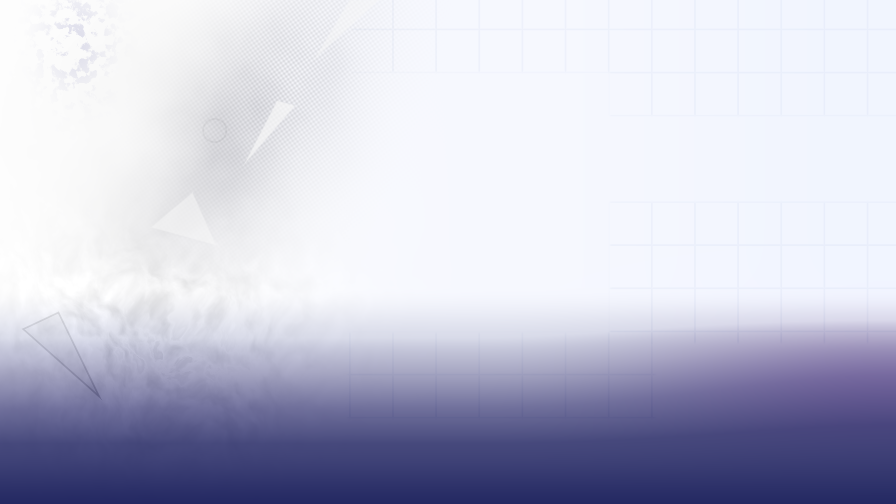
This background is drawn by a Shadertoy shader. Its source:

```glsl
float hash(vec2 p) {
    return fract(sin(dot(p, vec2(127.1, 311.7))) * 43758.5453);
}

float noise(vec2 p) {
    vec2 i = floor(p), f = fract(p);
    f = f * f * (3.0 - 2.0 * f);
    return mix(mix(hash(i), hash(i + vec2(1, 0)), f.x),
               mix(hash(i + vec2(0, 1)), hash(i + vec2(1, 1)), f.x), f.y);
}

float fbm(vec2 p) {
    float sum = 0.0, amp = 0.5;
    for (int i = 0; i < 5; i++) {
        sum += amp * noise(p);
        p = mat2(1.6, 1.2, -1.2, 1.6) * p + 3.7;
        amp *= 0.5;
    }
    return sum;
}

// Distance to the line a-b, positive on its right side
float edge(vec2 p, vec2 a, vec2 b) {
    vec2 d = normalize(b - a), q = p - a;
    return d.y * q.x - d.x * q.y;
}

// Corners run counterclockwise
float triangle(vec2 p, vec2 a, vec2 b, vec2 c) {
    return max(edge(p, a, b), max(edge(p, b, c), edge(p, c, a)));
}

float fill(float d) {
    float px = 1.0 / iResolution.y;
    return 1.0 - smoothstep(-px, px, d);
}

float stroke(float d) {
    return 1.0 - smoothstep(0.0005, 0.0005 + 1.2 / iResolution.y, abs(d));
}

float blob(vec2 p, vec2 center, vec2 radius) {
    vec2 q = (p - center) / radius;
    return exp(-dot(q, q));
}

// Soft-ended rectangle given by its lower left and upper right corners
float window(vec2 p, vec2 lo, vec2 hi) {
    vec2 w = smoothstep(lo - 0.005, lo + 0.005, p) * (1.0 - smoothstep(hi - 0.005, hi + 0.005, p));
    return w.x * w.y;
}

vec3 dusk(float y, vec3 paper) {
    vec3 c = mix(vec3(0.12, 0.14, 0.37), vec3(0.28, 0.29, 0.49), smoothstep(-0.04, 0.14, y));
    c = mix(c, vec3(0.44, 0.44, 0.61), clamp((y - 0.12) / 0.07, 0.0, 1.0));
    c = mix(c, vec3(0.65, 0.65, 0.76), clamp((y - 0.19) / 0.07, 0.0, 1.0));
    c = mix(c, vec3(0.83, 0.84, 0.90), clamp((y - 0.26) / 0.07, 0.0, 1.0));
    return mix(c, paper, smoothstep(0.30, 0.43, y));
}

void mainImage(out vec4 fragColor, in vec2 fragCoord) {
    vec2 p = fragCoord / iResolution.y;
    float cloud = fbm(p * 7.0);
    float grain = fbm(p * vec2(38.0, 30.0) + 4.0 * cloud);

    // Paper and the dark band, lifted and purple on the right
    vec3 paper = mix(vec3(0.995), vec3(0.965, 0.972, 0.998), smoothstep(0.3, 1.0, p.x));
    paper = mix(paper, vec3(0.945, 0.96, 0.998), smoothstep(1.0, 1.75, p.x));
    float right = smoothstep(0.95, 1.78, p.x);
    float lift = 0.07 * right * smoothstep(0.0, 0.3, p.y) * (1.0 - smoothstep(0.3, 0.43, p.y));
    vec3 color = dusk(p.y - lift, paper);
    color += vec3(0.025, -0.025, 0.015) * right * blob(p, vec2(1.75, 0.25), vec2(0.7, 0.11));

    // Grey smear leaning to the right
    vec2 q = p - vec2(0.49, 0.745);
    q = vec2(dot(q, vec2(0.866, -0.5)), dot(q, vec2(0.5, 0.866)));
    float smear = blob(q, vec2(0.0), vec2(0.14, 0.30));
    color -= vec3(0.13, 0.13, 0.115) * smear * (0.55 + 0.9 * cloud);
    color -= 0.035 * blob(p, vec2(0.36, 0.72), vec2(0.26, 0.34)) * (0.3 + cloud);

    // Halftone dots
    vec2 dots = cos(mat2(0.98, 0.17, -0.17, 0.98) * p * 640.0);
    float screen = blob(q, vec2(0.02, 0.12), vec2(0.14, 0.24));
    color += 0.055 * dots.x * dots.y * screen;

    // Brushed texture and speckles
    float brush = blob(p, vec2(0.30, 0.34), vec2(0.26, 0.16));
    color += 0.22 * (grain - 0.5) * brush;
    color -= 0.07 * smoothstep(0.56, 0.68, grain) * blob(p, vec2(0.34, 0.30), vec2(0.13, 0.07));
    float speckle = smoothstep(0.48, 0.62, fbm(p * 75.0));
    color -= vec3(0.11, 0.11, 0.06) * speckle * blob(p, vec2(0.15, 0.92), vec2(0.06, 0.09));

    // Shards, outline and ring
    float sliver = fill(triangle(p, vec2(0.486, 0.676), vec2(0.585, 0.79), vec2(0.55, 0.80)));
    float beam = fill(triangle(p, vec2(0.625, 0.884), vec2(0.752, 1.0), vec2(0.694, 1.0)));
    float chip = fill(triangle(p, vec2(0.382, 0.618), vec2(0.30, 0.549), vec2(0.428, 0.514)));
    color = mix(color, vec3(0.97), 0.7 * sliver + 0.5 * beam * (1.0 - sliver));
    color = mix(color, vec3(0.975), 0.5 * chip);
    float frame = triangle(p, vec2(0.046, 0.347), vec2(0.197, 0.213), vec2(0.116, 0.38));
    color -= 0.09 * stroke(frame) + 0.025 * fill(frame);
    color -= 0.035 * stroke(length(p - vec2(0.426, 0.741)) - 0.023);

    // Faint grid in separate patches
    vec2 cell = abs(fract((p - vec2(0.0093, 0.0)) / 0.0856 + 0.5) - 0.5) * 0.0856;
    float grid = max(stroke(cell.x), stroke(cell.y));
    float patches = window(p, vec2(0.70, 0.856), vec2(1.21, 1.1))
                  + window(p, vec2(1.21, 0.77), vec2(1.9, 1.1))
                  + window(p, vec2(1.21, 0.32), vec2(1.9, 0.60))
                  + 0.7 * window(p, vec2(0.69, 0.17), vec2(1.30, 0.34));
    color -= vec3(0.032, 0.026, 0.014) * grid * min(patches, 1.0);

    fragColor = vec4(clamp(color, 0.0, 1.0), 1.0);
}
```
